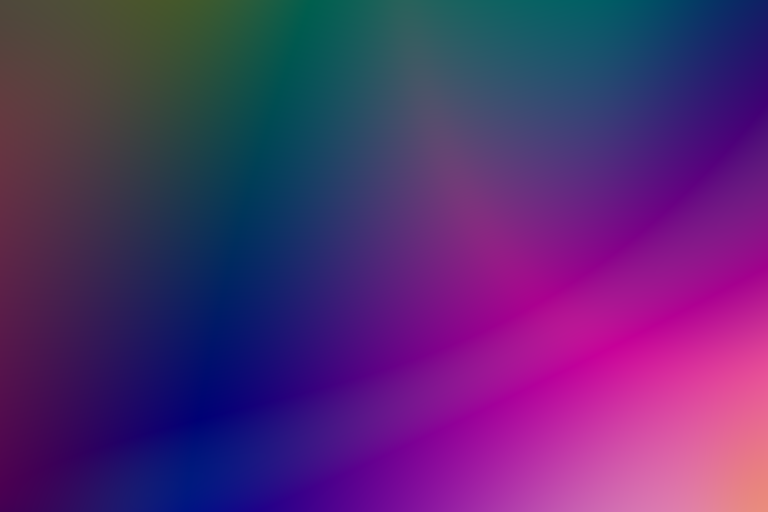
Reproduce this background procedurally as a Shadertoy shader.

```glsl
// A soft colour field of teal, indigo, magenta and pink.
// Each channel is a smooth surface that folds at zero along curved
// valleys, which leaves dark creases and a faint diagonal band.

// Minimum of two values with a rounded join of width k.
float softMin(float a, float b, float k) {
    float h = max(k - abs(a - b), 0.0) / k;
    return min(a, b) - 0.25 * k * h * h;
}

// Rises on both sides of a steep valley; a slanted ridge caps the right.
float redField(vec2 p) {
    float valley = 0.24 + 0.08 * p.y + 0.085 * p.y * p.y;
    float d = p.x - valley;

    float limit = 180.0 - 100.0 * smoothstep(0.5, 1.0, p.y) - 90.0 * exp(-12.0 * p.y);
    float slope = 350.0 + 220.0 * pow(p.y, 6.0);
    float left = limit * tanh(slope * max(-d, 0.0) / limit);

    float rise = 245.0 * (1.0 - exp(-pow(max(d, 0.0) / 0.36, 1.5)));
    float depth = 1.0 - p.y;
    float offset = p.x - 0.82;
    float cap = 210.0 * depth + 130.0 * depth * depth + 500.0 * offset * offset;
    float right = max(softMin(rise, cap, 16.0), 0.0);

    return d < 0.0 ? left : right;
}

// Two diagonal valleys with a faint band between them.
float greenField(vec2 p) {
    float upper = 0.05 + p.x * (0.687 + p.x * (-0.99 + 1.053 * p.x));
    float lower = -0.2 + p.x * (0.56 + 0.12 * p.x);

    float rate = 0.72 + 1.7 * p.x - 1.1 * smoothstep(0.75, 1.0, p.x);
    float above = 120.0 * tanh(rate * max(p.y - upper, 0.0));

    float gain = 420.0 * smoothstep(0.35, 0.85, p.x);
    float below = 170.0 * tanh(gain * max(lower - p.y, 0.0) / 170.0);

    float t = clamp((p.y - lower) / (upper - lower), 0.0, 1.0);
    float strength = mix(22.0, 28.0, smoothstep(0.2, 0.5, abs(p.x - 0.6)));
    float band = 4.0 * t * (1.0 - t) * strength * smoothstep(0.0, 0.2, p.x);

    return above + below + band;
}

// Broad ramp to the right, with a local swell and a warm corner.
float blueField(vec2 p) {
    float ramp = mix(78.0 - 20.0 * p.y, 178.0 - 78.0 * p.y, smoothstep(-0.1, 0.8, p.x));
    float s = (p.x - 0.24) / 0.13;
    float swell = (20.0 - 48.0 * p.y) * exp(-s * s);
    vec2 c = p - vec2(1.0, 0.0);
    float corner = 52.0 * exp(-150.0 * c.x * c.x - 30.0 * c.y * c.y);
    return ramp + swell - corner;
}

void mainImage(out vec4 fragColor, in vec2 fragCoord) {
    vec2 p = fragCoord / iResolution.xy;
    vec3 color = vec3(redField(p), greenField(p), blueField(p)) / 255.0;
    fragColor = vec4(clamp(color, 0.0, 1.0), 1.0);
}
```
